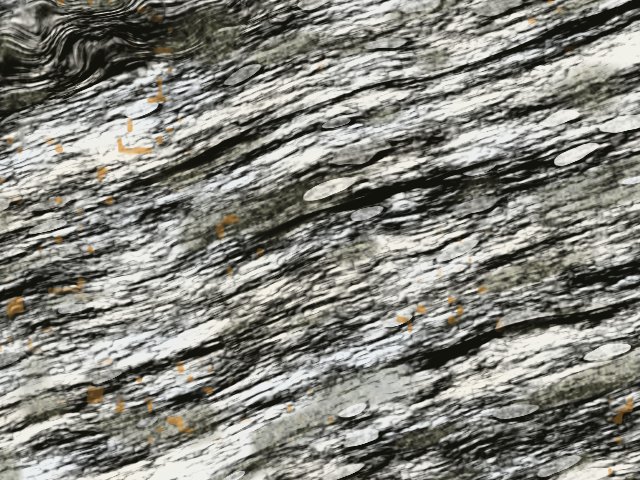
Write a WebGL 1 fragment shader that draws this texture.

```glsl
precision highp float;
// Weathered foliated rock: tilted layers, pale lenses, shadowed ledges and lichen.
uniform vec2 u_resolution;

float hash(vec2 p) {
  vec3 h = fract(p.xyx * 0.1031);
  h += dot(h, h.yzx + 33.33);
  return fract((h.x + h.y) * h.z);
}

float noise(vec2 p) {
  vec2 i = floor(p), f = fract(p);
  f = f * f * (3.0 - 2.0 * f);
  return mix(mix(hash(i), hash(i + vec2(1.0, 0.0)), f.x),
             mix(hash(i + vec2(0.0, 1.0)), hash(i + 1.0), f.x), f.y);
}

// Rounded, elongated folds separated by sharp creases
float strataHeight(vec2 q) {
  float height = 0.0, amplitude = 1.0;
  vec2 frequency = vec2(2.6, 12.0);
  for (int i = 0; i < 5; i++) {
    height += amplitude * abs(2.0 * noise(q * frequency + float(i) * 17.3) - 1.0);
    frequency *= vec2(2.2, 2.0);
    amplitude *= 0.76;
  }
  return height;
}

// Shadow below an overhang: crisp top edge, soft lower edge, tapered ends
float ledgeShadow(vec2 q, float level, float start, float end, float depth) {
  float d = q.y - level - 0.022 * (noise(vec2(q.x * 7.0, level * 40.0)) - 0.5);
  float taper = smoothstep(start, start + 0.25, q.x) * (1.0 - smoothstep(end - 0.2, end, q.x));
  float w = depth * taper * (0.4 + noise(vec2(q.x * 11.0, level * 70.0))) + 0.001;
  return taper * smoothstep(-w, -0.4 * w, d) * (1.0 - smoothstep(0.0, 0.004, d));
}

// Pale flattened lenses; x is coverage, y is contact shadow, z is brightness
vec3 lenses(vec2 q) {
  vec2 cellSize = vec2(0.2, 0.062);
  vec2 home = floor(q / cellSize);
  vec3 result = vec3(0.0);
  for (int j = -1; j <= 1; j++) {
    for (int i = -1; i <= 1; i++) {
      vec2 cell = home + vec2(float(i), float(j));
      float present = step(hash(cell + 5.7), 0.3);
      vec2 jitter = vec2(hash(cell + 11.0), hash(cell + 23.0));
      vec2 center = (cell + 0.2 + 0.6 * jitter) * cellSize;
      float size = mix(0.55, 1.25, hash(cell + 37.0));
      vec2 radius = size * vec2(0.052, 0.012 + 0.005 * jitter.x);
      vec2 offset = q - center;
      offset.y += offset.x * 0.16 * (jitter.y - 0.5);
      float wobble = 0.5 * (noise(q * vec2(28.0, 60.0)) - 0.5);
      float body = length(offset / radius) + wobble;
      float under = length((offset + vec2(-0.002, 0.005)) / radius) + wobble;
      float cover = present * (1.0 - smoothstep(0.86, 1.02, body));
      result.y = max(result.y, present * (1.0 - smoothstep(0.95, 1.2, under)));
      result.z = mix(result.z, hash(cell + 51.0), cover);
      result.x = max(result.x, cover);
    }
  }
  return result;
}

void main() {
  vec2 p = gl_FragCoord.xy / u_resolution.y;

  // Layer coordinates: x runs along the tilted bedding, y across it
  vec2 q = mat2(0.946, -0.324, 0.324, 0.946) * p;
  q.y += 0.036 * (noise(p * 3.0 + 4.0) - 0.5) + 0.012 * (noise(p * 9.0) - 0.5);
  float jumble = smoothstep(0.71, 0.75, q.y) * (1.0 - smoothstep(0.75, 0.95, q.x));
  q += jumble * 0.05 * (vec2(noise(p * 13.0), noise(p * 13.0 + 9.0)) - 0.5);

  // Relief lit from above, with mineral grain
  float height = strataHeight(q);
  float slope = height - strataHeight(q + vec2(-0.002, 0.006));
  float grain = noise(p * 190.0) + noise(p * 85.0 + 31.0) - 1.0;
  float light = height - 0.92 + 1.35 * slope + 0.28 * grain;
  light += 0.5 * (noise(q * vec2(2.0, 9.0) + 60.0) - 0.5);
  light += 0.18 * smoothstep(0.5, 0.54, q.y) * (1.0 - smoothstep(0.6, 0.72, q.y));
  light -= 0.42 * jumble;

  // Lenses and their contact shadows
  vec3 lens = lenses(q);
  light -= 0.6 * lens.y * (1.0 - lens.x);
  float lensLight = mix(0.05, 0.85, lens.z) + 0.3 * grain + 0.35 * slope;
  light = mix(light, lensLight, 0.85 * lens.x * (1.0 - 0.6 * jumble));

  // Deep ledges and scattered crevices
  float shadow = ledgeShadow(q, 0.512, 0.35, 1.9, 0.034);
  shadow = max(shadow, ledgeShadow(q, -0.045, 0.75, 1.5, 0.036));
  shadow = max(shadow, ledgeShadow(q, 0.3, 0.5, 1.3, 0.016));
  float crevice = smoothstep(0.7, 0.82, noise(q * vec2(4.0, 22.0) + 80.0));
  light -= 1.3 * shadow + 0.45 * crevice * (1.0 - lens.x);

  // Near-neutral stone with cool and warm patches
  float tone = mix(0.07, 0.94, smoothstep(-0.95, 0.95, light));
  float warmth = noise(q * vec2(5.0, 16.0) + 13.0) - 0.5;
  vec3 color = vec3(tone, tone, tone - 0.02) + 0.05 * tone * warmth * vec3(1.0, 0.2, -1.2);

  // Olive moss in the hollows and small orange lichen spots
  float moss = smoothstep(0.62, 0.8, noise(q * vec2(7.0, 20.0) + 45.0)) * (1.0 - lens.x);
  vec3 mossColor = vec3(0.38, 0.38, 0.3) * (1.0 + 0.9 * grain);
  color = mix(color, mossColor, 0.5 * moss * (1.0 - shadow));
  float lichen = smoothstep(0.78, 0.9, noise(p * 48.0 + 7.0))
               * smoothstep(0.6, 0.78, noise(p * 6.0 + 21.0));
  color = mix(color, vec3(0.74, 0.52, 0.23) * (0.6 + 0.6 * tone), 0.75 * lichen);

  gl_FragColor = vec4(clamp(color, 0.0, 1.0), 1.0);
}
```
